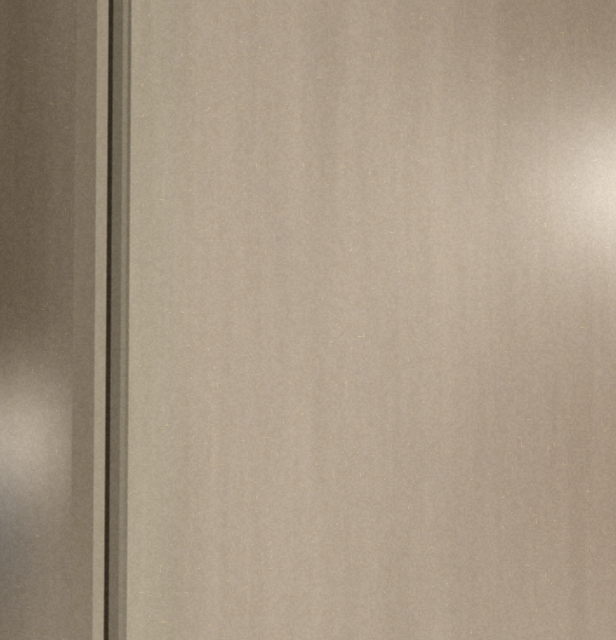
Write a WebGL 1 fragment shader that draws this texture.

```glsl
precision highp float;
// Two wood-veneer door panels separated by a dark vertical gap and moulded trim.
// Trim bands are layered along a slightly leaning axis; soft glows light the
// panels, and stretched value noise adds vertical grain and fine speckle.
uniform vec2 u_resolution;

#define GRAIN 0.034
#define SPECKLE 0.042
#define LEAN 0.008
#define EDGE 0.0022
#define WOOD vec3(0.682, 0.621, 0.548)
#define SHADE_WOOD vec3(0.415, 0.365, 0.300)
#define GAP_COLOR vec3(0.205, 0.175, 0.130)
#define GROOVE_COLOR vec3(0.425, 0.390, 0.325)

float hash(vec2 p) {
  vec3 q = fract(vec3(p.xyx) * 0.1031);
  q += dot(q, q.yzx + 33.33);
  return fract((q.x + q.y) * q.z);
}

float noise(vec2 p) {
  vec2 i = floor(p), f = fract(p);
  f = f * f * (3.0 - 2.0 * f);
  return mix(mix(hash(i), hash(i + vec2(1.0, 0.0)), f.x),
             mix(hash(i + vec2(0.0, 1.0)), hash(i + vec2(1.0, 1.0)), f.x), f.y);
}

float glow(vec2 p, vec2 center, vec2 size) {
  vec2 d = (p - center) / size;
  return exp(-dot(d, d));
}

// Vertical fibres: several widths of streak, each gently bending.
float grain(vec2 p) {
  float x = p.x + 0.012 * (noise(p * vec2(5.0, 3.0)) - 0.5);
  float sum = 0.0, weight = 0.5;
  vec2 freq = vec2(17.0, 1.2);
  for (int i = 0; i < 4; i++) {
    sum += weight * (noise(vec2(x, p.y) * freq + float(i) * 19.7) - 0.5);
    freq *= vec2(2.1, 2.0);
    weight *= 0.72;
  }
  return sum;
}

// Panel in shadow on the left, with a reflected light low on its face.
vec3 leftPanel(vec2 p) {
  vec3 c = SHADE_WOOD + 0.05 * smoothstep(0.0, 0.10, p.x) - 0.025;
  c += 0.095 * (1.0 - smoothstep(0.0, 0.42, p.y));
  c += vec3(0.29, 0.285, 0.275) * glow(p, vec2(0.015, 0.32), vec2(0.105, 0.115));
  c += vec3(-0.01, 0.01, 0.035) * glow(p, vec2(0.0, 0.18), vec2(0.06, 0.14));
  return c;
}

// Broad panel, brightest where light grazes its right edge.
vec3 mainPanel(vec2 p) {
  vec3 c = WOOD;
  c -= vec3(0.085, 0.09, 0.09) * glow(p, vec2(0.93, 1.04), vec2(0.33, 0.19));
  c -= vec3(0.035, 0.045, 0.045) * glow(p, vec2(1.05, 0.25), vec2(0.28, 0.27));
  c += vec3(0.195, 0.205, 0.215) * glow(p, vec2(1.03, 0.705), vec2(0.145, 0.125));
  c += 0.045 * glow(p, vec2(0.85, 0.65), vec2(0.25, 0.20));
  c += 0.022 * glow(p, vec2(0.52, 0.40), vec2(0.30, 0.50));
  c += vec3(-0.012, 0.004, -0.006) * (1.0 - smoothstep(0.21, 0.34, p.x));
  c -= 0.025 * smoothstep(0.65, 1.0, p.y) * (1.0 - smoothstep(0.2, 0.6, p.x));
  return c;
}

// Lay the next band over everything to the right of the given edge.
vec3 layer(vec3 below, vec3 above, float x, float edge) {
  float soft = max(EDGE, 0.7 / u_resolution.x);
  return mix(below, above, smoothstep(edge - soft, edge + soft, x));
}

void main() {
  vec2 p = gl_FragCoord.xy / u_resolution;
  float x = p.x - LEAN * (p.y - 0.5);
  float low = 1.0 - p.y;

  // Panels and trim, from left to right.
  vec3 c = leftPanel(p);
  vec3 bevel = vec3(0.475, 0.425, 0.355) + 0.055 * low * low;
  vec3 strip = vec3(0.610, 0.560, 0.480) + 0.035 * low;
  c = layer(c, bevel, x - 0.004 * (p.y - 0.5), 0.119);
  c = layer(c, strip, x, 0.154);
  c = layer(c, GAP_COLOR, x, 0.1725);
  c = layer(c, GROOVE_COLOR + 0.03 * low, x, 0.180);
  c = layer(c, vec3(0.540, 0.500, 0.425), x, 0.196);
  c = layer(c, vec3(0.435, 0.395, 0.325) + 0.09 * low, x, 0.204);
  c = layer(c, mainPanel(p), x, 0.2095);

  // Wood grain, weaker on the trim.
  float trim = smoothstep(0.115, 0.125, x) * (1.0 - smoothstep(0.205, 0.212, x));
  c += GRAIN * 1.6 * grain(p) * (1.0 - 0.7 * trim);

  // Fine speckle, coarse mottling and sparse warm flecks.
  vec2 cell = p * vec2(492.0, 512.0);
  float fine = noise(cell * 0.72) - 0.5;
  float mottling = noise(cell * vec2(0.30, 0.22) + 41.0) - 0.5;
  c += SPECKLE * (fine + 0.35 * mottling);
  float fleck = smoothstep(0.91, 0.99, noise(cell * 0.42 + 87.0));
  c += vec3(0.07, 0.06, 0.015) * fleck * (1.0 - trim);
  c.b -= 0.014 * (noise(cell * 0.25 + 13.0) - 0.5);

  gl_FragColor = vec4(clamp(c, 0.0, 1.0), 1.0);
}
```
